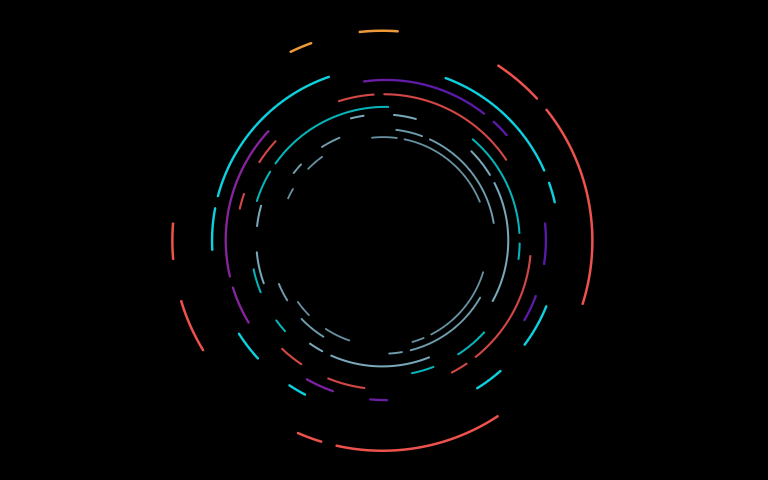
A WebGL 2 fragment shader for this background:

```glsl
#version 300 es
precision highp float;

uniform vec2 u_resolution;
out vec4 fragColor;

// Start and end of each dash, in degrees counterclockwise
const vec2 DASHES[8] = vec2[8](
    vec2(0.0, 56.7), vec2(60.1, 74.6), vec2(103.3, 114.3), vec2(127.3, 134.0),
    vec2(192.8, 203.1), vec2(214.2, 229.5), vec2(263.8, 271.2), vec2(274.9, 321.4));

// Coverage of one dashed ring; its centre wobbles with its rotation
float dashedRing(vec2 p, float radius, float turn, float halfWidth) {
    float wobble = radians(turn - 138.0);
    p -= 0.00375 * vec2(cos(wobble), sin(wobble));
    float across = length(p) - radius;
    float angle = degrees(atan(p.y, p.x)) - turn;
    float dist = 1.0;
    for (int i = 0; i < 8; i++) {
        vec2 dash = DASHES[i];
        float middle = 0.5 * (dash.x + dash.y);
        float offset = abs(mod(angle - middle + 180.0, 360.0) - 180.0);
        float along = radians(offset - 0.5 * (dash.y - dash.x)) * radius + halfWidth;
        dist = min(dist, length(vec2(max(along, 0.0), across)) - halfWidth);
    }
    return clamp(0.5 - dist * u_resolution.y, 0.0, 1.0);
}

void main() {
    vec2 p = (gl_FragCoord.xy - 0.5 * u_resolution) / u_resolution.y;

    // Colours that change across a ring
    vec3 coral = mix(vec3(0.93, 0.32, 0.30), vec3(0.93, 0.60, 0.22), smoothstep(0.37, 0.385, p.y));
    vec3 violet = mix(vec3(0.53, 0.14, 0.62), vec3(0.36, 0.10, 0.66), smoothstep(-0.27, 0.15, p.x));
    vec3 steel = vec3(0.47, 0.66, 0.73);

    // Rings from the outermost inward
    vec3 color = coral * dashedRing(p, 0.4375, -17.8, 0.0026);
    color += vec3(0.05, 0.82, 0.87) * dashedRing(p, 0.3615, 108.7, 0.0025);
    color += violet * dashedRing(p, 0.3335, 136.8, 0.0024);
    color += vec3(0.82, 0.28, 0.27) * dashedRing(p, 0.3073, 33.4, 0.0022);
    color += vec3(0.02, 0.71, 0.73) * dashedRing(p, 0.2802, 88.3, 0.0021);
    color += steel * dashedRing(p, 0.2625, -29.2, 0.0021);
    color += 0.93 * steel * dashedRing(p, 0.2340, 9.0, 0.0020);
    color += 0.86 * steel * dashedRing(p, 0.2177, 22.0, 0.0019);

    fragColor = vec4(min(color, 1.0), 1.0);
}
```
